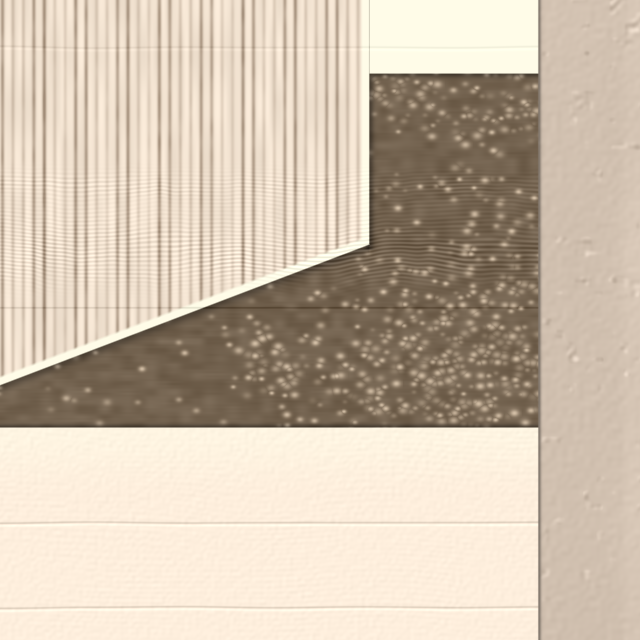
Reproduce this background procedurally as a WebGL 1 fragment shader.

```glsl
precision highp float;
// Flat sepia geometry: a ribbed slanted sheet over a speckled dark block,
// cream boards above and below, and a plaster post on the right.
// Half-plane masks layer the shapes; hashed cells and noise add the surfaces.
uniform vec2 u_resolution;

#define POST_X 0.841
#define BLOCK_BOTTOM 0.332
#define BLOCK_TOP 0.885
#define SHEET_RIGHT 0.577
#define SLANT_START 0.398
#define SLANT_SLOPE 0.381
#define RIM_WIDTH 0.013
#define RIB_COUNT 61.2
#define SPECK_CELLS 92.0
#define GRAIN_PITCH 0.0064

const vec3 CREAM = vec3(0.995, 0.935, 0.865);
const vec3 PALE = vec3(1.0, 0.99, 0.91);
const vec3 RIB = vec3(0.63, 0.55, 0.47);
const vec3 UMBER = vec3(0.435, 0.37, 0.295);
const vec3 SPECK = vec3(0.87, 0.79, 0.69);
const vec3 PLASTER = vec3(0.82, 0.755, 0.69);

float hash(vec2 p) {
  return fract(sin(dot(p, vec2(127.1, 311.7))) * 43758.5);
}

float noise(vec2 p) {
  vec2 i = floor(p), f = fract(p);
  f = f * f * (3.0 - 2.0 * f);
  return mix(mix(hash(i), hash(i + vec2(1.0, 0.0)), f.x),
             mix(hash(i + vec2(0.0, 1.0)), hash(i + 1.0), f.x), f.y);
}

// Antialiased half plane: 1 where d is positive.
float side(float d) {
  float px = 1.0 / min(u_resolution.x, u_resolution.y);
  return smoothstep(-px, px, d);
}

float bell(float d, float width) {
  return exp(-d * d / (width * width));
}

// Diagonal height difference gives a side-lit relief.
float relief(vec2 p) {
  return noise(p + vec2(-0.3, 0.3)) - noise(p + vec2(0.3, -0.3));
}

// Fine wavy wood lines, strongest in two horizontal bands.
float grain(vec2 p) {
  float warp = 0.022 * noise(p * vec2(8.0, 9.0)) + 0.003 * noise(p * vec2(40.0, 20.0));
  float bands = 0.7 * bell(p.y - 0.710, 0.018) + bell(p.y - 0.595, 0.033)
              + 0.4 * bell(p.y - 0.645, 0.05);
  float wave = sin(6.2832 * (p.y - warp) / GRAIN_PITCH);
  return wave * bands * (0.35 + 0.65 * noise(p * vec2(14.0, 60.0)));
}

// Local share of cells that hold a speck.
float speckDensity(vec2 p) {
  float d = 0.06 + 0.72 * bell(length((p - vec2(0.70, 0.405)) / vec2(1.5, 1.0)), 0.115);
  d += 0.55 * bell(p.y - 0.85, 0.055) * side(p.x - 0.57);
  d += 0.55 * bell(length(p - vec2(0.425, 0.43)), 0.05);
  d += 0.22 * bell(length(p - vec2(0.78, 0.55)), 0.13);
  return d * (0.55 + 0.9 * noise(p * 22.0));
}

float specks(vec2 p) {
  vec2 q = p * SPECK_CELLS, cell = floor(q);
  float light = 0.0;
  for (int j = -1; j <= 1; j++) {
    for (int i = -1; i <= 1; i++) {
      vec2 c = cell + vec2(float(i), float(j));
      vec2 center = c + vec2(hash(c + 3.1), hash(c + 7.7));
      float present = step(hash(c + 13.0), speckDensity(center / SPECK_CELLS));
      vec2 d = (q - center) * vec2(0.85, 1.1);
      float bright = 0.2 + 0.8 * hash(c + 21.0);
      light = max(light, present * bright * bell(length(d), 0.3 + 0.25 * hash(c + 31.0)));
    }
  }
  return light;
}

vec3 darkBlock(vec2 p) {
  vec3 color = UMBER + 0.08 * (noise(p * vec2(55.0, 75.0)) - 0.35);
  color += 0.02 * (noise(p * vec2(30.0, 330.0)) - 0.5);
  color = mix(color, SPECK, 0.9 * specks(p));
  float edge = bell(p.y - BLOCK_TOP, 0.006) + bell(p.y - BLOCK_BOTTOM, 0.005);
  edge += bell(p.x - SHEET_RIGHT, 0.007) * side(p.y - 0.61);
  return color * (1.0 - 0.4 * min(edge, 1.0));
}

vec3 ribbedSheet(vec2 p, float inset) {
  float x = p.x * RIB_COUNT - 0.24;
  float id = floor(x + 0.5);
  float paired = step(mod(id + 1.0, 4.0), 1.5);
  float weight = mix(0.35, 0.85, paired) * (0.75 + 0.4 * hash(vec2(id, 4.0)));
  float rib = bell(x - id, 0.19) * weight * (0.85 + 0.3 * noise(p * vec2(60.0, 45.0)));
  vec3 color = CREAM - 0.07 * noise(vec2(x * 1.7, p.y * 12.0));
  color = mix(color, RIB, min(rib, 1.0));
  return mix(PALE, color, smoothstep(RIM_WIDTH * 0.7, RIM_WIDTH * 1.15, inset));
}

// Thin board joint with a highlight just under it.
float seam(vec2 p, float y) {
  float d = p.y - y - 0.004 * (noise(vec2(p.x * 7.0, y * 50.0)) - 0.5);
  return bell(d, 0.0017) - 0.5 * bell(d + 0.004, 0.002);
}

vec3 boards(vec2 p) {
  vec3 color = mix(CREAM, PALE, 0.45 * smoothstep(0.22, BLOCK_BOTTOM, p.y));
  float wave = sin(6.2832 * (p.y + 0.025 * noise(p * vec2(5.0, 10.0))) / 0.009);
  color += 0.008 * wave * noise(p * vec2(9.0, 22.0)) + 0.022 * relief(p * 170.0);
  return color - 0.11 * (seam(p, 0.184) + seam(p, 0.051));
}

vec3 plasterPost(vec2 p) {
  float pits = smoothstep(0.72, 0.95, noise(p * 48.0));
  vec3 color = PLASTER + 0.02 * (noise(p * vec2(10.0, 5.0)) - 0.5);
  color += relief(p * 115.0) * (0.025 + 0.13 * pits);
  color += 0.02 * smoothstep(0.965, 0.985, p.x);
  return color * (1.0 - 0.38 * bell(p.x - POST_X - 0.001, 0.0035));
}

void main() {
  vec2 p = gl_FragCoord.xy / u_resolution;
  float slant = (p.y - SLANT_START - SLANT_SLOPE * p.x) / length(vec2(1.0, SLANT_SLOPE));
  float inset = min(slant, SHEET_RIGHT - p.x);

  // Dark block, then the sheet with its narrow shadow.
  vec3 color = darkBlock(p);
  color *= 1.0 - 0.32 * bell(slant, 0.010) * side(SHEET_RIGHT - p.x);
  color = mix(color, PALE, side(p.y - BLOCK_TOP) * side(p.x - SHEET_RIGHT));
  color = mix(color, ribbedSheet(p, inset), side(inset));

  // Wood lines cross both the sheet and the block.
  color += 0.075 * grain(p);
  color -= 0.10 * bell(p.y - 0.519, 0.0015) + 0.05 * seam(p, 0.926);

  color = mix(color, boards(p), side(BLOCK_BOTTOM - p.y));
  color = mix(color, plasterPost(p), side(p.x - POST_X));
  gl_FragColor = vec4(clamp(color, 0.0, 1.0), 1.0);
}
```
